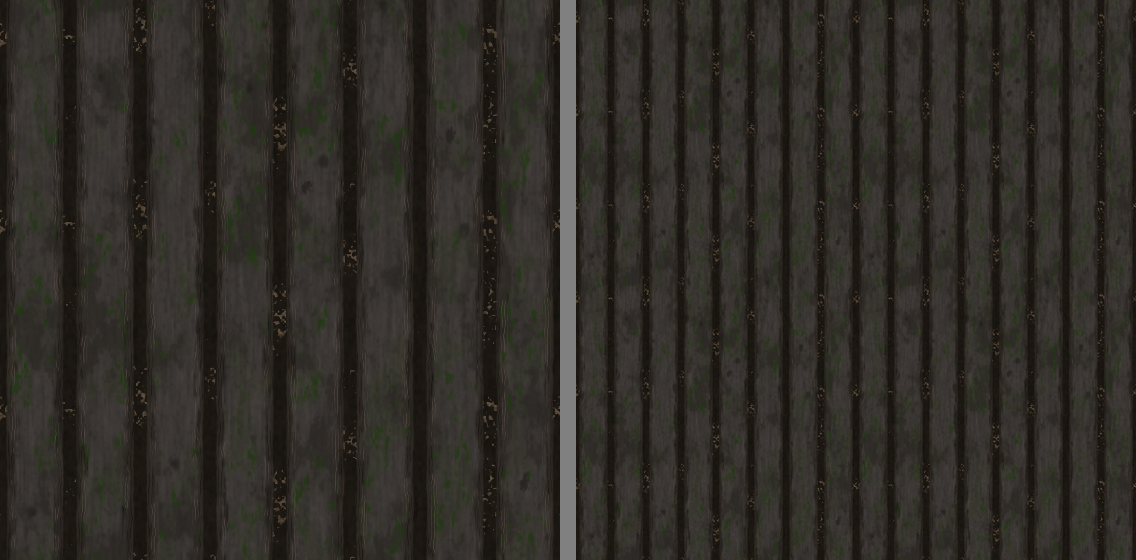
Left: one tile. Right: repeated 2 by 2.
Reproduce this texture procedurally as a Shadertoy shader.

```glsl
// Eight weathered upright planks with dark grooves, moss, knots and crumbs of dirt; tiles both ways.

const float PLANKS = 8.0;         // boards across
const float DIRT_REPEATS = 3.0;   // repeats of groove dirt down

const vec3 FACE   = vec3(0.233, 0.216, 0.204);
const vec3 BEVEL  = vec3(0.158, 0.138, 0.118);
const vec3 GROOVE = vec3(0.102, 0.086, 0.066);
const vec3 GRIME  = vec3(0.130, 0.116, 0.098);
const vec3 FIBRE  = vec3(0.335, 0.285, 0.265);
const vec3 ALGAE  = vec3(0.205, 0.212, 0.160);
const vec3 MOSS   = vec3(0.125, 0.220, 0.070);
const vec3 CRUMB  = vec3(0.400, 0.330, 0.260);

float hash(vec2 p) {
    vec3 q = fract(vec3(p.xyx) * 0.1031);
    q += dot(q, q.yzx + 33.33);
    return fract((q.x + q.y) * q.z);
}

// Value noise that wraps after a whole number of cells
float noise(vec2 p, vec2 period, float seed) {
    vec2 cell = floor(p), f = fract(p);
    f = f * f * (3.0 - 2.0 * f);
    vec2 a = mod(cell, period) + seed;
    vec2 b = mod(cell + 1.0, period) + seed;
    return mix(mix(hash(a), hash(vec2(b.x, a.y)), f.x),
               mix(hash(vec2(a.x, b.y)), hash(b), f.x), f.y);
}

float fbm(vec2 uv, vec2 cells, float seed) {
    float sum = 0.0, weight = 0.5;
    for (int i = 0; i < 3; i++) {
        sum += weight * noise(uv * cells, cells, seed + float(i) * 17.0);
        cells *= 2.0;
        weight *= 0.5;
    }
    return sum / 0.875;
}

// Ragged crumbs: peaks of two fine noises, gathered where the clump noise is high
float crumbs(vec2 uv, float seed) {
    vec2 repeats = vec2(1.0, DIRT_REPEATS);
    vec2 bent = uv + 0.004 * (noise(uv * 90.0, 90.0 / repeats, seed) - 0.5);
    float coarse = noise(bent * 150.0, 150.0 / repeats, seed + 5.0);
    float fine = noise(bent * 261.0, 261.0 / repeats, seed + 9.0);
    float clump = noise(uv * vec2(16.0, 5.0) * repeats, vec2(16.0, 5.0), seed + 13.0);
    float level = mix(0.88, 0.56, smoothstep(0.40, 0.90, clump));
    return smoothstep(level, level + 0.16, 0.45 * coarse + 0.55 * fine);
}

// Soft dark knot; some boards have none
float knot(vec2 uv, float ragged, float seed) {
    float board = mod(floor(uv.x * PLANKS), PLANKS);
    vec2 key = vec2(board, seed);
    vec2 centre = vec2((board + mix(0.35, 0.65, hash(key))) / PLANKS, hash(key + 3.7));
    vec2 delta = uv - centre;
    delta.y -= round(delta.y);
    float r = length(delta * vec2(1.0, 0.8)) / mix(0.007, 0.013, hash(key + 8.1));
    r += 2.0 * ragged;
    return step(0.45, hash(key + 6.2)) * (1.0 - smoothstep(0.3, 1.2, r));
}

void mainImage(out vec4 fragColor, in vec2 fragCoord) {
    vec2 uv = fragCoord / iResolution.xy;
    float pixel = 1.0 / iResolution.y;

    // Slightly wavering distance from the nearest groove centre, in plank widths
    vec2 bent = uv;
    bent.x += 0.0022 * (fbm(uv, vec2(16.0, 20.0), 2.0) - 0.5);
    float across = fract(bent.x * PLANKS);
    float d = min(across, 1.0 - across);
    float rough = fbm(uv, vec2(64.0, 32.0), 7.0) - 0.5;

    // Wood face with fine upright grain
    float grain = fbm(bent, vec2(128.0, 12.0), 11.0) - 0.5;
    float hair = noise(bent * vec2(256.0, 24.0), vec2(256.0, 24.0), 19.0) - 0.5;
    float grit = fbm(uv, vec2(160.0, 110.0), 23.0) - 0.5;
    vec3 col = FACE * (1.0 + 0.20 * grain + 0.13 * hair + 0.22 * grit);

    // Ragged grime, thicker toward the board edges, and knots
    float cloud = fbm(uv, vec2(20.0, 14.0), 31.0) + 0.45 * rough + 0.50 * grit;
    float stain = smoothstep(0.48, 0.80, cloud + 0.10 * smoothstep(0.38, 0.20, d));
    col = mix(col, GRIME, 0.52 * stain);
    col = mix(col, GRIME * 0.75, 0.5 * max(knot(uv, rough, 41.0), knot(uv, grit, 67.0)));

    // Broad faint algae with small vivid flecks of moss
    float damp = smoothstep(0.44, 0.66, fbm(uv, vec2(28.0, 16.0), 53.0));
    float fleck = smoothstep(0.57, 0.74, fbm(bent, vec2(110.0, 52.0), 59.0));
    col = mix(col, ALGAE * (1.0 + 0.3 * grit + 0.2 * grain), 0.50 * damp * (1.0 - stain));
    col = mix(col, MOSS, 0.75 * damp * fleck);

    // Worn bevels with pale split fibres
    float bevel = 1.0 - smoothstep(0.13, 0.235, d + 0.16 * rough + 0.05 * hair);
    col = mix(col, BEVEL * (1.0 + 0.5 * grain + 0.3 * hair + 0.3 * grit), 0.85 * bevel);
    vec2 splitCells = vec2(48.0, 40.0);
    float phase = d * 25.0 + 1.5 * fbm(uv, splitCells, 71.0);
    float line = pow(0.5 + 0.5 * cos(6.28318 * phase), 3.0);
    float broken = smoothstep(0.42, 0.64, fbm(uv, vec2(80.0, 36.0), 79.0));
    float fringe = smoothstep(0.11, 0.19, d) * (1.0 - smoothstep(0.21, 0.28, d));
    col = mix(col, FIBRE, 0.75 * line * broken * fringe);
    col *= 1.0 - 0.30 * line * bevel * (1.0 - broken);

    // Dark groove
    float soft = max(0.008, pixel * PLANKS);
    float groove = 1.0 - smoothstep(0.094 - soft, 0.094 + soft, d + 0.03 * rough);
    col = mix(col, GROOVE * (1.0 + 0.45 * grit + 0.25 * grain), groove);

    // Clumps of crumbs caught in the groove
    float catchZone = 1.0 - smoothstep(0.075, 0.125, d);
    float tone = 0.45 + 0.55 * noise(uv * 192.0, vec2(192.0), 97.0);
    col = mix(col, CRUMB, tone * crumbs(uv, 89.0) * catchZone);

    fragColor = vec4(col, 1.0);
}
```
